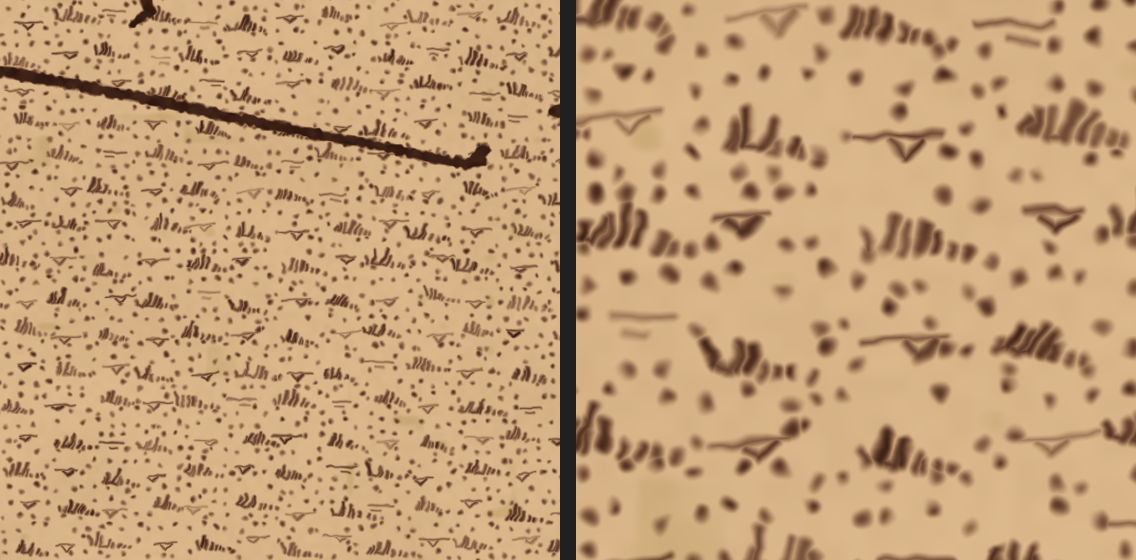
Left: the whole. Right: its middle third, enlarged.
Reproduce this texture procedurally as a Shadertoy shader.

```glsl
// Old map marshland: ink grass tufts, dashes and stipple on tan paper, crossed by one heavy line.

const vec2 MARK_GRID = vec2(12.3, 16.0);
const float DOT_GRID = 43.0;

float hash(vec2 p) {
    vec3 q = fract(vec3(p.xyx) * 0.1031);
    q += dot(q, q.yzx + 33.33);
    return fract((q.x + q.y) * q.z);
}

vec2 hash2(vec2 p) {
    return vec2(hash(p + 17.3), hash(p.yx + 71.9));
}

float noise(vec2 p) {
    vec2 i = floor(p), f = fract(p);
    f = f * f * (3.0 - 2.0 * f);
    return mix(mix(hash(i), hash(i + vec2(1, 0)), f.x),
               mix(hash(i + vec2(0, 1)), hash(i + vec2(1, 1)), f.x), f.y);
}

float segmentDistance(vec2 p, vec2 a, vec2 b) {
    vec2 pa = p - a, ba = b - a;
    return length(pa - ba * clamp(dot(pa, ba) / dot(ba, ba), 0.0, 1.0));
}

// A pen stroke whose ink bleeds softly into the paper.
float stroke(vec2 p, vec2 a, vec2 b, float radius) {
    return 1.0 - smoothstep(radius - 0.0034, radius + 0.0034, segmentDistance(p, a, b));
}

// Tufts and dashes alternate like a checkerboard.
bool isTuft(vec2 cell) {
    return mod(cell.x + cell.y, 2.0) < 0.5;
}

vec2 markCentre(vec2 cell) {
    return (cell + 0.5 + (hash2(cell) - 0.5) * vec2(0.4, 0.4)) / MARK_GRID;
}

// Slanted blades that shrink to a trail of dots on the right.
float tuft(vec2 p, vec2 seed) {
    float ink = 0.0;
    float size = mix(0.7, 1.1, hash(seed + 5.1));
    float peak = mix(0.12, 0.42, hash(seed + 9.4));
    vec2 lastBase = vec2(0.0);
    for (int k = 0; k < 8; k++) {
        float t = float(k) / 7.0;
        vec2 rnd = hash2(seed * 7.0 + float(k) * 3.7);
        vec2 base = vec2(mix(-0.029, 0.040, pow(t, 1.15)) * size, -0.008 - 0.007 * t);
        base += (rnd - 0.5) * vec2(0.005, 0.004);
        float bump = (t - peak) / 0.33;
        float height = 0.0015 + 0.022 * size * exp(-bump * bump) * mix(0.6, 1.05, rnd.y);
        float lean = k == 0 && rnd.x < 0.5 ? -0.3 : mix(0.1, 0.6, rnd.x);
        vec2 tip = base + height * vec2(lean, 1.0);
        vec2 bend = mix(base, tip, 0.5) + vec2(0.10 * height, 0.0);
        float weight = mix(0.7, 1.0, rnd.y) * (1.0 - 0.15 * t);
        float radius = mix(0.0025, 0.0036, hash(rnd * 91.0));
        ink = max(ink, weight * max(stroke(p, base, bend, radius), stroke(p, bend, tip, radius)));
        if (k > 0 && k < 4 && rnd.x > 0.6)
            ink = max(ink, 0.8 * stroke(p, lastBase, base, 0.0024));
        lastBase = base;
    }
    return ink * mix(0.6, 1.0, sqrt(hash(seed + 2.2)));
}

// A thin level line with a little bowl or a short second line below.
float dash(vec2 p, vec2 seed) {
    vec2 rnd = hash2(seed + 41.0);
    p.y -= p.x * (rnd.x - 0.4) * 0.2;
    float halfWidth = mix(0.014, 0.027, rnd.y);
    float ink = 0.9 * stroke(p, vec2(-halfWidth, 0), vec2(halfWidth, 0.001), 0.0013);
    float shift = (hash(seed + 12.0) - 0.5) * 0.018;
    if (rnd.x < 0.2) {
        ink = max(ink, 0.8 * stroke(p, vec2(shift - 0.008, -0.009), vec2(shift + 0.006, -0.009), 0.0014));
    } else {
        vec2 low = vec2(shift, -0.008 - 0.004 * hash(seed + 27.0));
        float thick = mix(0.0015, 0.0034, hash(seed + 35.0));
        ink = max(ink, stroke(p, low, vec2(shift + 0.010, -0.002), thick));
        ink = max(ink, 0.9 * stroke(p, low, vec2(shift - 0.008, -0.003), thick * 0.85));
    }
    return ink * mix(0.4, 1.0, hash(seed + 63.0));
}

float marks(vec2 p) {
    float ink = 0.0;
    for (int y = -1; y <= 1; y++)
    for (int x = -1; x <= 1; x++) {
        vec2 cell = floor(p * MARK_GRID) + vec2(x, y);
        vec2 q = p - markCentre(cell);
        ink = max(ink, isTuft(cell) ? tuft(q, cell) : dash(q, cell));
    }
    return ink;
}

bool coveredByMark(vec2 p) {
    for (int y = -1; y <= 1; y++)
    for (int x = -1; x <= 1; x++) {
        vec2 cell = floor(p * MARK_GRID) + vec2(x, y);
        vec2 reach = isTuft(cell) ? vec2(0.037, 0.018) : vec2(0.026, 0.013);
        if (length((p - markCentre(cell)) / reach) < 1.0) return true;
    }
    return false;
}

float stipple(vec2 p) {
    float ink = 0.0;
    for (int y = -1; y <= 1; y++)
    for (int x = -1; x <= 1; x++) {
        vec2 cell = floor(p * DOT_GRID) + vec2(x, y);
        vec2 rnd = hash2(cell + 130.0);
        vec2 centre = (cell + 0.5 + (rnd - 0.5) * 0.7) / DOT_GRID;
        float d = length(p - centre);
        if (d > 0.009 || hash(cell + 211.0) > 0.95 || coveredByMark(centre)) continue;
        float radius = mix(0.0027, 0.0046, rnd.x);
        ink = max(ink, mix(0.5, 0.85, rnd.y) * (1.0 - smoothstep(radius - 0.0038, radius + 0.0038, d)));
    }
    return ink;
}

// The long ruled line with its blunt end, and two blots at the borders.
float heavyLine(vec2 p) {
    p += (vec2(noise(p * 130.0), noise(p * 130.0 + 50.0)) - 0.5) * 0.007;
    p.y += (noise(vec2(p.x * 9.0, 3.0)) - 0.5) * 0.006;
    float ink = stroke(p, vec2(-0.05, 0.884), vec2(0.83, 0.709), mix(0.0108, 0.0082, p.x));
    ink = max(ink, stroke(p, vec2(0.83, 0.709), vec2(0.862, 0.711), 0.010));
    ink = max(ink, stroke(p, vec2(0.850, 0.716), vec2(0.862, 0.732), 0.012));
    ink = max(ink, stroke(p, vec2(0.240, 0.958), vec2(0.268, 0.980), 0.008));
    ink = max(ink, stroke(p, vec2(0.268, 0.980), vec2(0.256, 1.010), 0.010));
    ink = max(ink, stroke(p, vec2(0.990, 0.798), vec2(1.020, 0.805), 0.012));
    return ink * mix(0.84, 1.0, noise(p * 70.0));
}

void mainImage(out vec4 fragColor, in vec2 fragCoord) {
    vec2 p = fragCoord / iResolution.y;
    vec2 wobbly = p + (vec2(noise(p * 110.0), noise(p * 110.0 + 90.0)) - 0.5) * 0.004;

    // Paper with faint mottling.
    vec3 paper = vec3(0.845, 0.706, 0.533);
    paper += (noise(p * 7.0) - 0.5) * 0.03 + (noise(p * 80.0) - 0.5) * 0.02;
    paper -= vec3(0.06, 0.05, 0.08) * smoothstep(0.86, 1.0, noise(p * 24.0 + 7.0));

    float ink = max(marks(wobbly), stipple(wobbly));
    ink *= mix(0.8, 1.08, noise(p * 60.0 + 31.0));
    ink = max(ink, heavyLine(p));

    // Thin ink is warm brown, since it absorbs blue and green first.
    float light = 1.0 - 0.8 * clamp(ink, 0.0, 1.0);
    fragColor = vec4(paper * pow(vec3(light), vec3(1.0, 1.33, 1.43)), 1.0);
}
```
